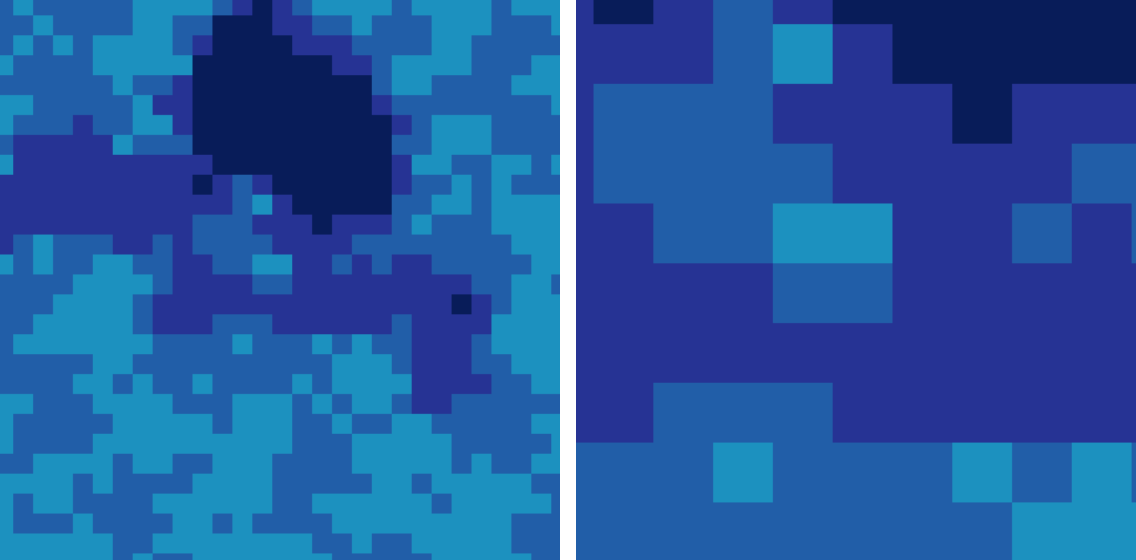
Left: the whole. Right: its middle third, enlarged.
Give the GLSL for this texture, as a WebGL 2 fragment shader.

```glsl
#version 300 es
precision highp float;
// A coarse mosaic of square cells in sea blues, like a blocky depth chart.
// Rounded troughs (capsule distances) set the depth, layered sines and a
// per-cell hash roughen it, and thresholds turn each cell into a flat colour.

uniform vec2 u_resolution;
out vec4 outColor;

const float CELLS = 28.1;                 // cells across the canvas
const vec2 GRID_SHIFT = vec2(0.34, 0.67); // grid offset, in cells
const float EDGE_PIXELS = 1.3;            // softness of cell borders

const vec3 ABYSS   = vec3(0.03, 0.11, 0.35);
const vec3 INDIGO  = vec3(0.15, 0.20, 0.58);
const vec3 BLUE    = vec3(0.13, 0.37, 0.66);
const vec3 CYAN    = vec3(0.11, 0.57, 0.75);
const vec3 SHALLOW = vec3(0.27, 0.71, 0.77);

const float RIM = 0.050;          // indigo border around the pit
const float ARM_FLOOR = 0.090;    // depth at which an arm turns to abyss
const float SLOPE_LIMIT = 0.12;   // distance at which the slope levels out
const float CYAN_LEVEL = 0.10;
const float SHALLOW_LEVEL = 0.33;
const float PIT_ROUGHNESS = 0.28;
const float ARM_ROUGHNESS = 0.38;
const float WAVE_AMOUNT = 0.055;
const float SPECKLE_AMOUNT = 0.10;

// Pit and the channels leaving it: end points and radius of each capsule
const vec4 PIT = vec4(0.475, 0.81, 0.565, 0.735);
const float PIT_RADIUS = 0.133;
const int ARMS = 4;
const vec4 ARM_ENDS[ARMS] = vec4[](
    vec4(0.00, 0.63, 0.38, 0.69), vec4(0.52, 0.60, 0.56, 0.50),
    vec4(0.35, 0.47, 0.82, 0.46), vec4(0.79, 0.46, 0.79, 0.30));
const float ARM_RADII[ARMS] = float[](0.082, 0.065, 0.040, 0.035);

float hash(vec2 p) {
    vec3 q = fract(vec3(p.xyx) * 0.1031);
    q += dot(q, q.yzx + 33.33);
    return fract((q.x + q.y) * q.z);
}

float capsule(vec2 p, vec4 ends, float radius) {
    vec2 axis = ends.zw - ends.xy;
    vec2 toPoint = p - ends.xy;
    float t = clamp(dot(toPoint, axis) / dot(axis, axis), 0.0, 1.0);
    return length(toPoint - axis * t) - radius;
}

// Sines in turning directions, each finer and weaker than the last
float layeredSines(vec2 p) {
    p += 0.03 * sin(p.yx * 17.0 + vec2(1.0, 2.6));
    float sum = 0.0, amplitude = 1.0, frequency = 18.0, angle = 0.6;
    for (int i = 0; i < 5; i++) {
        vec2 direction = vec2(cos(angle), sin(angle));
        sum += amplitude * sin(dot(p, direction) * frequency + angle * 1.7);
        amplitude *= 0.85;
        frequency *= 1.4;
        angle += 2.4;
    }
    return sum;
}

vec3 cellColor(vec2 id) {
    vec2 p = (id + 0.5 - GRID_SHIFT) / CELLS;
    float rough = WAVE_AMOUNT * layeredSines(p)
                + SPECKLE_AMOUNT * (hash(id + 71.0) - 0.5);

    // Distances to the pit and to the nearest arm
    float pit = capsule(p, PIT, PIT_RADIUS);
    float arm = 1.0;
    for (int i = 0; i < ARMS; i++) {
        arm = min(arm, capsule(p, ARM_ENDS[i], ARM_RADII[i]));
    }
    float trough = min(pit - RIM, arm);

    // Depth bands, from deepest to shallowest
    if (min(pit, arm + ARM_FLOOR) + PIT_ROUGHNESS * rough < 0.0) return ABYSS;
    if (trough + ARM_ROUGHNESS * rough < 0.0) return INDIGO;
    float height = min(trough, SLOPE_LIMIT) + rough;
    if (height < CYAN_LEVEL) return BLUE;
    return height < SHALLOW_LEVEL ? CYAN : SHALLOW;
}

void main() {
    vec2 grid = gl_FragCoord.xy / u_resolution * CELLS + GRID_SHIFT;
    vec2 edgeWidth = EDGE_PIXELS * CELLS / u_resolution;

    // Blend the four nearest cells only close to their shared borders
    vec2 id = floor(grid - 0.5);
    vec2 blend = clamp((grid - id - 1.0) / edgeWidth + 0.5, 0.0, 1.0);
    vec3 lower = mix(cellColor(id), cellColor(id + vec2(1, 0)), blend.x);
    vec3 upper = mix(cellColor(id + vec2(0, 1)), cellColor(id + 1.0), blend.x);
    outColor = vec4(mix(lower, upper, blend.y), 1.0);
}
```
